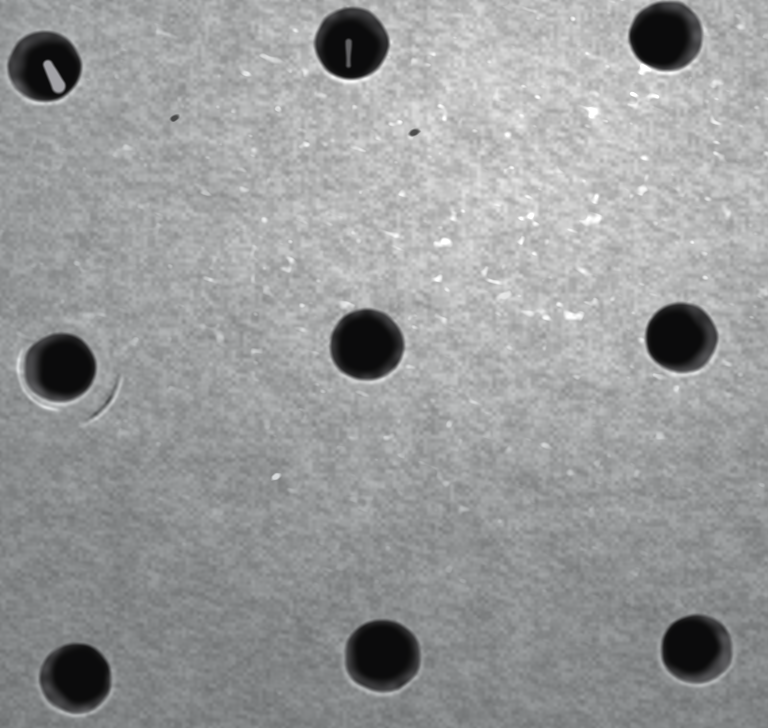
Reproduce this pattern procedurally as a Shadertoy shader.

```glsl
// A worn grey metal plate drilled with three by three dark round holes.
// A slightly skewed grid places the holes; layered value noise makes the
// grain, and a broad glow at the upper right lights the brushed surface.

#define GRID_CENTER vec2(0.504, 0.526)
#define COLUMN_STEP vec2(0.4267, 0.0205)
#define ROW_STEP vec2(-0.0212, 0.4205)
#define COLUMN_BEND vec2(0.0055, -0.0105)
#define ROW_BEND vec2(0.0, -0.006)
#define HOLE_RADIUS 0.0485
#define EDGE_SOFT 0.0035
#define GLOW_CENTER vec2(0.72, 0.80)
#define GLOW_SIZE vec2(0.62, 0.50)
#define SHADE_LEVEL 0.495
#define GLOW_LEVEL 0.28
#define GRAIN_LEVEL 0.30

float hash(vec2 p) {
    return fract(sin(dot(p, vec2(127.1, 311.7))) * 43758.5453);
}

float noise(vec2 p) {
    vec2 cell = floor(p), f = fract(p);
    f = f * f * (3.0 - 2.0 * f);
    return mix(mix(hash(cell), hash(cell + vec2(1, 0)), f.x),
               mix(hash(cell + vec2(0, 1)), hash(cell + vec2(1, 1)), f.x), f.y);
}

float segmentDistance(vec2 p, vec2 a, vec2 b) {
    vec2 ab = b - a;
    return length(p - a - ab * clamp(dot(p - a, ab) / dot(ab, ab), 0.0, 1.0));
}

// Soft line at a given radius, limited to a span around one direction
float arc(vec2 p, float radius, float width, vec2 dir, float span) {
    float line = exp(-pow((length(p) - radius) / width, 2.0));
    return line * smoothstep(span, span + 0.2, dot(normalize(p + 1e-5), dir));
}

float speck(vec2 p, vec2 center, float size) {
    vec2 q = p - center;
    q += 0.5 * size * (noise(p * 180.0) - 0.5);
    q = vec2(q.x + 0.4 * q.y, q.y - 0.4 * q.x);
    return 1.0 - smoothstep(0.5 * size, 1.3 * size, length(q * vec2(0.8, 1.4)));
}

vec3 plate(vec2 p) {
    vec2 q = (p - GLOW_CENTER) / GLOW_SIZE;
    float glow = exp(-dot(q, q));
    float light = SHADE_LEVEL + GLOW_LEVEL * glow;
    light += 0.04 * (1.0 - smoothstep(0.0, 0.35, p.x)) * p.y;

    // Brushed grain: coarse mottling, slanted streaks and fine speckle
    vec2 slant = vec2(p.x - 0.35 * p.y, p.y + 0.35 * p.x);
    float mottle = noise(p * 24.0) - 0.5;
    float streak = noise(slant * vec2(70.0, 130.0)) - 0.5;
    float fine = noise(p * 190.0 + 7.0) - 0.5;
    float grain = 0.22 * mottle + 0.38 * streak + 0.40 * fine;
    light += GRAIN_LEVEL * grain * (0.55 + 0.6 * glow);

    // Glints gather where the glow is strongest
    float glint = noise(slant * vec2(85.0, 120.0) + 31.0) * noise(p * 60.0 + 3.0);
    light += 0.30 * glow * smoothstep(0.48, 0.85, glint);

    // Two dark pits and two bright nicks
    for (float k = 0.0; k < 2.0; k++) {
        float pit = speck(p, vec2(0.240 + 0.330 * k, 0.838 - 0.019 * k), 0.006 + 0.001 * k);
        float nick = speck(p, vec2(0.379 + 0.313 * k, 0.345 + 0.248 * k), 0.006 + 0.003 * k);
        light = mix(light, 0.22, 0.85 * pit);
        light = mix(light, 0.95, 0.75 * nick);
    }
    vec3 tint = mix(vec3(0.982, 1.003, 1.012), vec3(1.0, 1.0, 0.998), glow);
    return light * tint;
}

vec3 drillHole(vec3 color, vec2 p, vec2 id) {
    float soft = max(EDGE_SOFT, 1.0 / iResolution.y);
    float chance = hash(id + 4.0);
    float radius = HOLE_RADIUS + 0.002 * (1.0 - abs(id.x)) + 0.002 * (chance - 0.5);
    float wobble = 0.003 * (noise(p * 45.0 + id * 9.0) - 0.5);
    float d = length(p * vec2(0.98, 1.02)) - radius + wobble;

    // Thin pale rim, brightest along the lower edge
    float below = 0.5 - 0.5 * normalize(p + 1e-5).y;
    float rim = exp(-pow((d - 0.004) / 0.0035, 2.0));
    color += rim * (0.02 + 0.16 * below * below);

    // Ring marks around the worn hole at the middle left
    if (id == vec2(-1, 0)) {
        float rough = 0.5 + noise(p * 90.0);
        color += 0.17 * rough * arc(p, 0.086, 0.003, vec2(0.80, -0.60), 0.78);
        color -= 0.16 * rough * arc(p, 0.080, 0.003, vec2(0.80, -0.60), 0.80);
        color += 0.20 * rough * arc(p, 0.058, 0.003, vec2(-0.85, -0.53), 0.45);
        color += 0.05 * rough * arc(p, 0.066, 0.007, vec2(0.3, 0.95), -0.6);
    }

    // Black core, shifted so that part of the grey wall shows
    vec2 shift = vec2(-0.008 * id.x, -0.005 * id.y) + 0.003 * (chance - 0.5);
    float core = length(p - shift) - radius * 0.80 + 2.0 * wobble;
    float wall = 0.15 + 0.16 * noise(p * 75.0 + id * 5.0) + 0.08 * below * abs(id.x);
    float inner = mix(0.045, wall, smoothstep(-0.007, 0.011, core));

    // Pale chips caught in the first two holes of the top row
    if (id.y > 0.5 && id.x < 0.5) {
        vec2 tip = mix(vec2(-0.004, -0.030), vec2(0.019, -0.026), -id.x);
        float chip = segmentDistance(p, vec2(-0.004 - 0.008 * id.x, 0.002), tip);
        float width = 0.0025 - 0.003 * id.x - 0.12 * min(p.y, 0.0) * -id.x;
        float shown = 1.0 - smoothstep(width - 0.002, width + 0.003, chip + wobble);
        inner = mix(inner, 0.42 - 0.28 * id.x, shown * 0.9);
    }
    return mix(color, inner * vec3(1.0, 1.0, 1.03), 1.0 - smoothstep(-soft, soft, d));
}

void mainImage(out vec4 fragColor, in vec2 fragCoord) {
    vec2 p = fragCoord / iResolution.y;
    vec3 color = plate(p);
    for (float row = -1.0; row <= 1.0; row++)
    for (float column = -1.0; column <= 1.0; column++) {
        vec2 center = GRID_CENTER + COLUMN_STEP * column + ROW_STEP * row
                    + COLUMN_BEND * column * column + ROW_BEND * row * row;
        color = drillHole(color, p - center, vec2(column, row));
    }
    fragColor = vec4(clamp(color, 0.0, 1.0), 1.0);
}
```
